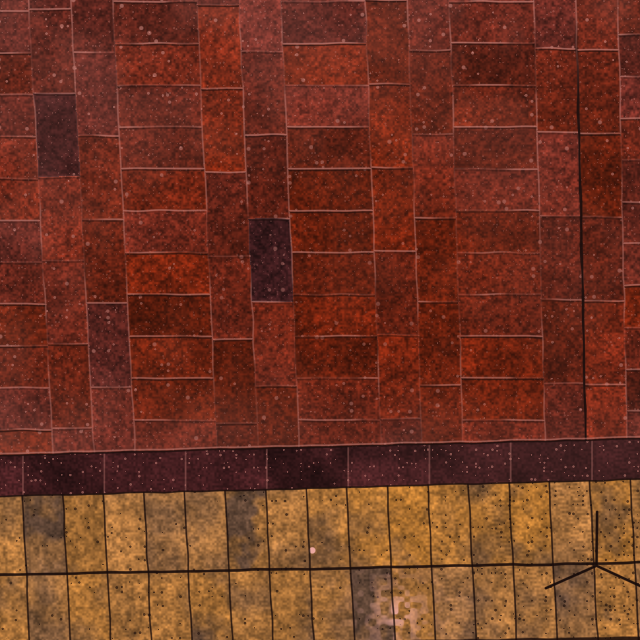
Write a WebGL 2 fragment shader that draws this texture.

```glsl
#version 300 es
precision highp float;
// Worn clay paving: leaning columns of red bricks, a dark border, two golden rows.
// Cells come from repeats with a phase per column; value noise and scattered
// specks add dust, soot and grain. Coordinates run 0..1, y downwards.

#define UNIT 0.0658 // width of a narrow red column
#define ROW_H 0.0654 // height of a flat red brick
#define GOLD_W 0.0634 // width of a golden brick
#define BORDER_W 0.127 // length of a border brick
#define JOINT 0.0013 // half width of a joint
#define DUST 0.75 // strength of the pale dust
#define GRAIN 0.5 // contrast of the fine grain

uniform vec2 u_resolution;
out vec4 fragColor;

const vec3 WINE = vec3(.375, .145, .115), RUST = vec3(.39, .115, .045);
const vec3 PLUM = vec3(.215, .095, .1), PINK = vec3(.72, .46, .42);
const vec3 GOLD = vec3(.76, .49, .19), TAN = vec3(.66, .45, .26);
const vec3 UMBER = vec3(.34, .25, .2), BLACK = vec3(.09, .045, .04);

// Soot on the golden bricks, upper and lower row
const float SOOT_A[16] = float[](.1, .75, .7, .1, .2, .15, .8, .2, .3, .15, .2, .15, .3, .3, 0., .3);
const float SOOT_B[16] = float[](.2, .25, .25, .2, .3, .45, .2, .4, .2, .7, .4, .35, .25, .15, .45, .35);

float hash(vec2 p) { return fract(sin(dot(p, vec2(127.1, 311.7))) * 43758.5); }

float noise(vec2 p) {
  vec2 i = floor(p), f = fract(p);
  f = f * f * (3. - 2. * f);
  return mix(mix(hash(i), hash(i + vec2(1, 0)), f.x),
             mix(hash(i + vec2(0, 1)), hash(i + vec2(1, 1)), f.x), f.y);
}

float fbm(vec2 p) {
  float sum = 0., amp = .53;
  for (int i = 0; i < 4; i++) { sum += amp * noise(p); p = p * 2.1 + 7.3; amp *= .5; }
  return sum;
}

// One round speck in a share of the grid cells
float specks(vec2 p, float scale, float share) {
  vec2 cell = floor(p * scale), f = fract(p * scale);
  vec2 centre = .3 + .4 * vec2(hash(cell + 3.1), hash(cell + 8.7));
  float radius = mix(.15, .45, hash(cell + 5.9));
  return step(hash(cell), share) * (1. - smoothstep(radius * .4, radius, length(f - centre)));
}

float line(float d, float halfWidth) {
  float px = .8 / u_resolution.y;
  return 1. - smoothstep(halfWidth - px, halfWidth + px, abs(d));
}

float segment(vec2 p, vec2 a, vec2 b) {
  vec2 ab = b - a;
  return length(p - a - ab * clamp(dot(p - a, ab) / dot(ab, ab), 0., 1.));
}

float edgeDist(float x) { return .5 - abs(fract(x) - .5); }

float isBrick(vec2 id, float column, float row) { return step(distance(id, vec2(column, row)), .1); }

vec3 redBricks(vec2 q) {
  // Groups of four units: two upright columns, then one wide column
  vec2 w = q + .0022 * (vec2(noise(q * 28.), noise(q * 28. + 40.)) - .5);
  float c = (w.x - mix(.058, .02, q.x) * q.y - .0443) / UNIT;
  float g = floor(c / 4.), m = c - 4. * g;
  bool wide = m >= 2.;
  float first = g > 2.5 ? .0755 : .0143 - .0072 * g;
  float flatPhase = g < 0. ? .017 : (g > 2.5 ? -.012 : .002);
  float phase = wide ? flatPhase : (m < 1. ? first : .081 - .0013 * g);
  float height = wide ? ROW_H : 2. * ROW_H;
  float r = (w.y - phase) / height;
  vec2 id = vec2(4. * g + min(floor(m), 2.), floor(r));
  float dx = (wide ? min(m - 2., 4. - m) : edgeDist(m)) * UNIT, dy = edgeDist(r) * height;

  // Clay: warmest in the middle, duller and dustier outwards
  float tone = hash(id + 2.3);
  vec2 away = (q - vec2(.56, .46)) * vec2(1.7, 2.9);
  float warm = exp(-dot(away, away));
  vec3 col = mix(WINE, RUST, clamp(warm + .9 * (tone - .4), 0., 1.));
  col *= .83 + .32 * hash(id + 9.1);
  col = mix(col, PLUM, isBrick(id, 5., 2.) + .8 * isBrick(id, 0., 1.)
    + .5 * isBrick(id, 1., 3.) + .4 * isBrick(id, 5., 1.));
  col *= .72 + .56 * fbm(q * 22. + id);
  col *= 1. + GRAIN * (noise(q * 330.) + noise(q * 170.) - 1.);
  float dusty = 1. - .7 * warm;
  float patches = smoothstep(.38, .75, fbm(q * 9. + 5.));
  col = mix(col, PINK, dusty * (.06 + .17 * patches + .12 * smoothstep(.56, .69, q.y)));
  float dots = specks(q, 190., .17) * .5 + specks(q + .3, 95., .06);
  col = mix(col, PINK, min(DUST * dots * (.35 + .65 * dusty), 1.));

  // Pale joints, shaded on one side, and one long open crack
  float wear = .25 + .65 * smoothstep(.3, .65, noise(q * 17. + 2.));
  col = mix(col, BLACK, .45 * line(dy - .0025, JOINT) * step(fract(r), .5) * (.4 + tone));
  col = mix(col, PINK, wear * mix(.85, .55, q.y) * max(line(dx, JOINT) * .75, line(dy, JOINT)));
  float crack = line((c - 13.) * UNIT, .0014 + .001 * noise(q * 30.));
  return mix(col, BLACK, crack * smoothstep(0., .16, q.y) * .9);
}

vec3 border(vec2 q) {
  float c = (q.x - .036) / BORDER_W;
  vec3 col = PLUM * (.45 + .9 * fbm(q * 20.)) * (.85 + .4 * hash(vec2(floor(c), 4)));
  col *= 1. + GRAIN * (noise(q * 300.) - .4);
  col = mix(col, PINK, .1 * smoothstep(.35, .9, q.x));
  col = mix(col, PINK, .6 * specks(q, 150., .16));
  return mix(col, PINK, .4 * line(edgeDist(c) * BORDER_W, JOINT));
}

vec3 goldBricks(vec2 q, float seam) {
  float c = (q.x - .05 * (q.y - .833) - .039 + .002 * noise(q * 30.)) / GOLD_W + 1.;
  vec2 id = vec2(floor(c), step(seam, q.y));
  int k = clamp(int(id.x), 0, 15);
  float soot = id.y < .5 ? SOOT_A[k] : SOOT_B[k];
  vec3 col = mix(GOLD, TAN, min(.9 * hash(id + 1.7) + .15 * id.y, 1.));
  float blotch = smoothstep(.4, .75, fbm(q * 16. + id * 3.));
  col = mix(col, UMBER, min(soot * (.55 + .8 * blotch) + .3 * blotch, .95));
  col *= .8 + .4 * fbm(q * 34.);
  col *= 1. + GRAIN * .7 * (noise(q * 300.) + noise(q * 140.) - 1.);
  col = mix(col, BLACK, .6 * specks(q, 140., .06 + .16 * smoothstep(.5, .95, q.x)));
  float smear = exp(-30. * distance(q, vec2(.62, .96))) * smoothstep(.4, .7, noise(q * 110.));
  col = mix(col, PINK + .2, max(smear, line(distance(q, vec2(.488, .86)), .005)));
  return mix(col, BLACK, .8 * line(edgeDist(c) * GOLD_W, JOINT));
}

void main() {
  vec2 q = gl_FragCoord.xy / u_resolution;
  q.y = 1. - q.y;
  float px = 1. / u_resolution.y, wob = .002 * (noise(q * 35.) - .5);
  float top = q.y - .7115 + .026 * q.x - wob, bottom = q.y - .776 + .027 * q.x - wob;
  float seam = .898 - .019 * q.x + wob;

  vec3 col = mix(redBricks(q), border(q), smoothstep(-px, px, top));
  col = mix(col, goldBricks(q, seam), smoothstep(-px, px, bottom));
  col = mix(col, PINK, .6 * line(top + .003, JOINT));
  col = mix(col, BLACK, .8 * max(line(top, JOINT), line(bottom, JOINT)));
  col = mix(col, BLACK, .9 * line(q.y - seam, .0021));
  col = mix(col, BLACK, .85 * smoothstep(-px, px, q.y - seam - .115));

  // Three dark cracks meeting on the seam
  vec2 hub = vec2(.932, .884);
  float d = min(segment(q, hub, vec2(.933, .8)), segment(q, hub, vec2(.853, .919)));
  d = min(d, segment(q, hub, vec2(1.01, .92)));
  col = mix(col, BLACK, .95 * line(d, .002));
  fragColor = vec4(clamp(col, 0., 1.), 1);
}
```
